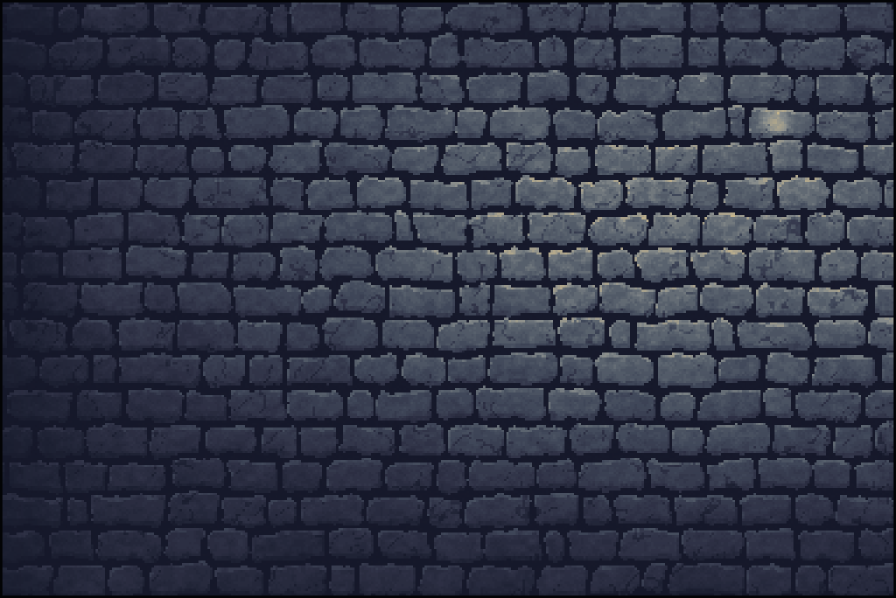
Write a Shadertoy shader that draws this texture.

```glsl
float hash(vec2 p) {
    return fract(sin(dot(p, vec2(127.1, 311.7))) * 43758.5453);
}

float noise(vec2 p) {
    vec2 i = floor(p), f = fract(p);
    f = f * f * (3.0 - 2.0 * f);
    return mix(mix(hash(i), hash(i + vec2(1, 0)), f.x),
               mix(hash(i + vec2(0, 1)), hash(i + vec2(1, 1)), f.x), f.y);
}

float roundedBox(vec2 p, vec2 halfSize, float radius) {
    vec2 q = abs(p) - halfSize + radius;
    return length(max(q, 0.0)) + min(max(q.x, q.y), 0.0) - radius;
}

// Position of a vertical joint, in brick widths
float joint(float i, float row) {
    return i + 0.64 * (hash(vec2(i, row * 3.7 + 1.0)) - 0.5);
}

// Stone tones from mortar to warm highlight
vec3 ramp(float level) {
    vec3 tones[7] = vec3[7](
        vec3(0.08, 0.09, 0.16), vec3(0.11, 0.125, 0.195), vec3(0.18, 0.19, 0.27),
        vec3(0.25, 0.28, 0.35), vec3(0.35, 0.385, 0.43), vec3(0.53, 0.55, 0.55),
        vec3(0.78, 0.71, 0.55));
    level = clamp(level, 0.0, 5.99);
    int i = int(level);
    return mix(tones[i], tones[i + 1], fract(level));
}

vec3 wall(vec2 uv) {
    // Coarse square cells, with 17 courses over the height
    vec2 grid = vec2(384, 256);
    vec2 cell = floor(uv * grid);
    if (any(lessThan(cell, vec2(1))) || any(greaterThan(cell, grid - 2.0)))
        return vec3(0.01, 0.015, 0.025);
    uv = (cell + 0.5) / grid;
    vec2 p = uv * vec2(25.5, 17.0);

    // Uneven courses
    vec2 w = p + 0.16 * (vec2(noise(p * 0.9 + 7.0), noise(p * 0.7 + 31.0)) - 0.5);
    w += 0.12 * (vec2(noise(p * 2.6 + 50.0), noise(p * 2.6 + 90.0)) - 0.5);

    // Brick under this point, about 17 across
    float row = floor(w.y);
    float shift = hash(vec2(row, 9.0)) + 0.5 * mod(row, 2.0);
    float x = w.x / 1.5 + shift;
    float i = floor(x);
    if (x < joint(i, row)) i -= 1.0;
    else if (x > joint(i + 1.0, row)) i += 1.0;
    float left = joint(i, row), right = joint(i + 1.0, row);
    vec2 id = vec2(i, row);

    float drop = 0.07 * hash(id + 20.0);
    vec2 q = w - vec2(((left + right) * 0.5 - shift) * 1.5, row + 0.5 - drop * 0.5);
    vec2 halfSize = vec2((right - left) * 0.75 - 0.065, 0.43 - drop * 0.5);
    float radius = min(0.12 + 0.16 * hash(id + 40.0), halfSize.x);
    float chip = 0.11 * (noise(p * 4.5) - 0.5);
    float edge = roundedBox(q, halfSize, radius) + chip;

    // Pool of light, dim towards the left side
    float away = length((uv - vec2(0.76, 0.61)) * vec2(1.0, 1.3));
    float light = 4.0 - 2.4 * smoothstep(0.08, 0.85, away);
    light -= 0.7 * (1.0 - smoothstep(0.0, 0.13, uv.x));
    if (edge > 0.0) return ramp(0.12 * hash(cell) + 0.04 * light);

    // Mottled face, lit from above
    float blotch = 0.6 * noise(p * vec2(3.5, 5.0) + 11.0) + 0.4 * noise(p * 8.0);
    float tone = 0.5 * (hash(id + 60.0) - 0.5) + 0.5 * q.y + 1.1 * (blotch - 0.5);
    tone += 0.3 * (hash(cell + 3.0) - 0.5);

    // Bright top rim and shaded foot
    float above = roundedBox(q + vec2(-0.03, 0.09), halfSize, radius) + chip;
    float below = roundedBox(q - vec2(-0.04, 0.12), halfSize, radius) + chip;
    if (above > 0.0) tone += 0.35 + 0.8 * smoothstep(0.25, 0.65, noise(p * 5.0 + 70.0));
    if (below > 0.0) tone -= 0.6;

    // Slanted cracks on some bricks
    vec2 slant = vec2(p.x - p.y, p.x + p.y) * vec2(1.7, 0.8);
    float crack = abs(noise(slant + 17.0) + 0.15 * noise(p * 7.0) - 0.57);
    if (crack < 0.025 && noise(p * 1.3 + 140.0) > 0.5) tone -= 1.1;

    // One warm glowing stone
    vec2 glow = p - vec2(22.1, 13.5);
    tone = floor(tone * 4.0 + 0.5) / 4.0;
    return ramp(light + tone * (0.35 + 0.17 * light) + 1.7 * exp(-4.5 * dot(glow, glow)));
}

void mainImage(out vec4 fragColor, in vec2 fragCoord) {
    // Four samples per pixel
    vec3 color = vec3(0);
    for (int k = 0; k < 4; k++) {
        vec2 offset = vec2(k % 2, k / 2) * 0.5 - 0.25;
        color += wall((fragCoord + offset) / iResolution.xy);
    }
    fragColor = vec4(color / 4.0, 1);
}
```
